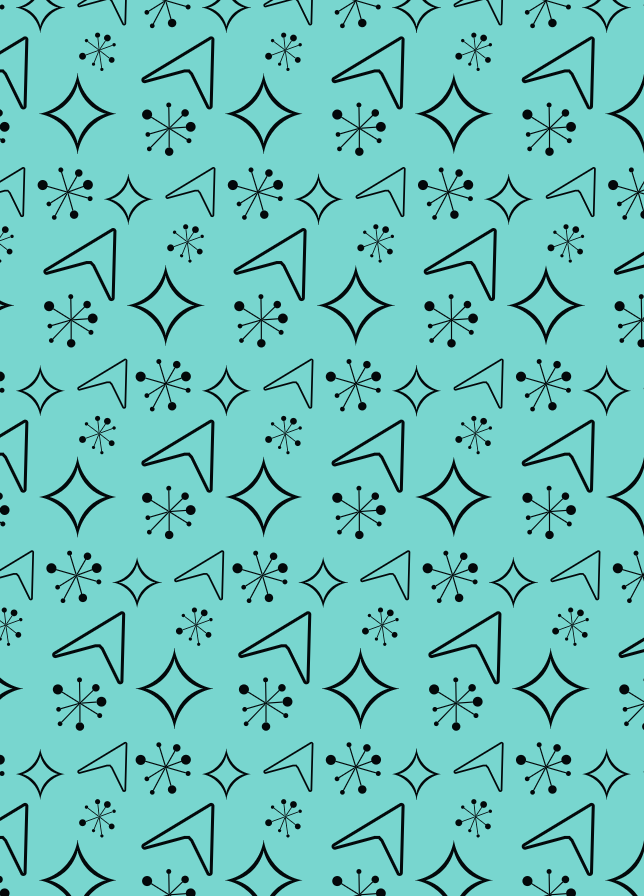
Reproduce this pattern procedurally as a WebGL 2 fragment shader.

```glsl
#version 300 es
precision highp float;
// Mid-century pattern: boomerangs, four-pointed stars and atomic starbursts in black on aqua.

uniform vec2 u_resolution;
out vec4 outColor;

// Distance to a line segment
float segment(vec2 p, vec2 a, vec2 b) {
    vec2 ab = b - a;
    return length(p - a - ab * clamp(dot(p - a, ab) / dot(ab, ab), 0.0, 1.0));
}

// Concave star of tip reach a, whose arcs cross the diagonal at (d, d)
float concaveStar(vec2 p, float a, float d) {
    vec2 q = abs(p);
    float c = (a * a - 2.0 * d * d) / (2.0 * a - 4.0 * d);
    float radius = sqrt(2.0) * (c - d);
    return max(radius - length(q - c), q.x + q.y - a);
}

// Star outline that is thick at the waist and tapers to the tips
float starOutline(vec2 p, float scale) {
    p /= scale * vec2(0.96, 1.0);
    return scale * max(concaveStar(p, 34.5, 11.7), -concaveStar(p, 25.0, 9.2));
}

// Rounded boomerang outline; the origin is its left tip
float boomerang(vec2 p, float scale, float halfWidth) {
    const vec2 corners[6] = vec2[6](
        vec2(3.0, 0.0), vec2(60.0, 34.5), vec2(58.5, -22.5),
        vec2(44.5, 6.0), vec2(41.5, 9.2), vec2(37.0, 9.2));
    p /= scale;
    float dist = 1e5;
    float side = 1.0;
    for (int i = 0; i < 6; i++) {
        vec2 a = corners[i];
        vec2 b = corners[(i + 1) % 6];
        dist = min(dist, segment(p, a, b));
        // Even-odd crossing test
        if ((a.y > p.y) != (b.y > p.y) &&
            p.x < a.x + (b.x - a.x) * (p.y - a.y) / (b.y - a.y)) side = -side;
    }
    return abs(side * dist - 1.5) * scale - halfWidth;
}

// Eight spokes ending in balls of mixed size, turned clockwise by degrees
float atom(vec2 p, float scale, float turn) {
    // Angle clockwise from up, spoke length, ball radius
    const vec3 spokes[8] = vec3[8](
        vec3(-17.0, 20.0, 2.1), vec3(30.0, 19.0, 3.2),
        vec3(70.0, 18.5, 4.2), vec3(106.0, 20.0, 2.1),
        vec3(164.0, 20.0, 3.6), vec3(208.0, 24.5, 2.0),
        vec3(238.0, 19.0, 2.0), vec3(286.0, 22.3, 4.3));
    p /= scale;
    float dist = 1e5;
    for (int i = 0; i < 8; i++) {
        float angle = radians(spokes[i].x + turn);
        vec2 ball = spokes[i].y * vec2(sin(angle), cos(angle));
        dist = min(dist, length(p - ball) - spokes[i].z);
        dist = min(dist, segment(p, vec2(0.0), ball) - 0.5);
    }
    return dist * scale;
}

// One repeat, placed around the centre of its large star
float motif(vec2 p) {
    float dist = starOutline(p, 1.0);
    dist = min(dist, starOutline(p - vec2(-32.0, 91.0), 0.63));
    dist = min(dist, boomerang(p - vec2(-105.0, 29.0), 1.0, 1.3));
    dist = min(dist, boomerang(p - vec2(-0.5, 93.0), 0.69, 0.75));
    dist = min(dist, atom(p - vec2(-81.0, -12.5), 1.0, 16.0));
    dist = min(dist, atom(p - vec2(-84.0, 97.0), 1.0, 0.0));
    return min(dist, atom(p - vec2(18.5, 54.5), 0.68, -36.0));
}

void main() {
    // The canvas is 768 units high
    float pixel = 768.0 / u_resolution.y;
    vec2 p = gl_FragCoord.xy * pixel;

    // Staggered rows, with a slightly uneven stagger
    float row = floor((p.y - 13.5 + 40.0) / 164.25);
    float phase = mod(row, 2.0) < 0.5 ? 63.0 : 142.0;
    if (mod(row, 4.0) == 1.0) phase += 4.0;
    float column = floor((p.x - phase + 114.0) / 163.0);
    vec2 local = p - vec2(phase + 163.0 * column, 13.5 + 164.25 * row);

    // The left column sits a little closer to its neighbour
    if (column < 0.5 && mod(row, 4.0) != 3.0) local.x -= 3.5;

    vec3 aqua = vec3(0.47, 0.84, 0.81);
    vec3 ink = vec3(0.01, 0.03, 0.04);
    float coverage = clamp(0.5 - motif(local) / pixel, 0.0, 1.0);
    outColor = vec4(mix(aqua, ink, coverage), 1.0);
}
```
